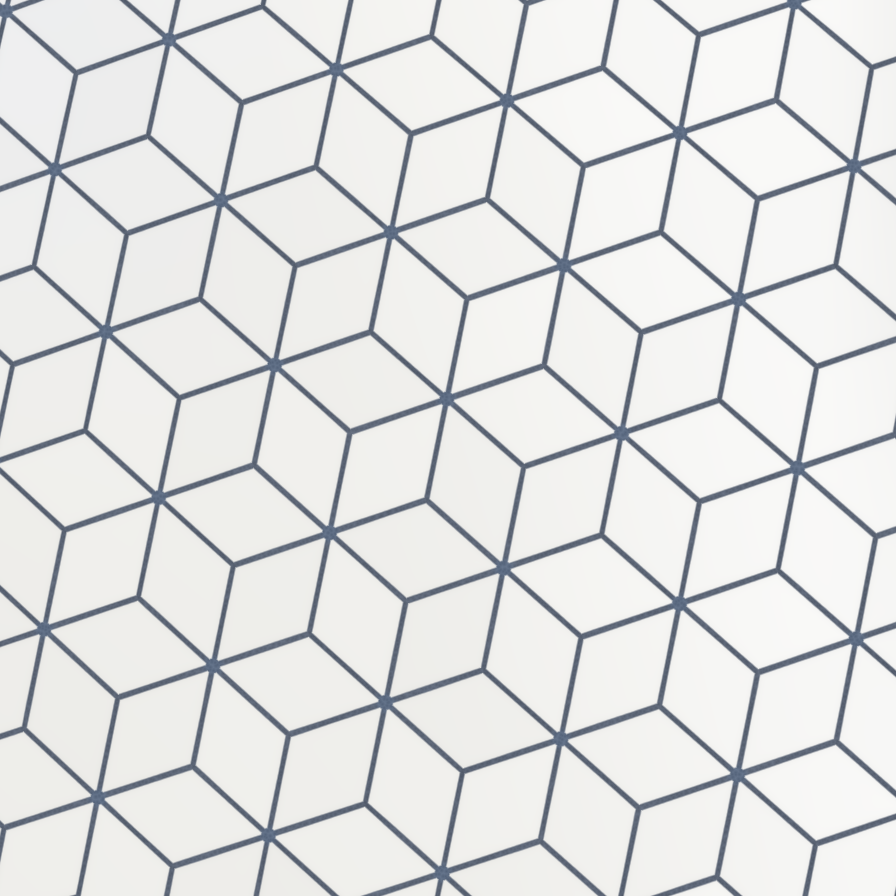
This pattern is drawn by a Shadertoy shader. Its source:

```glsl
// Glossy white rhombus tiles with slate blue grout, forming tumbling blocks seen at a slight tilt.
// A projective warp leads to a triangular lattice; grout runs from each lattice node
// to the corners of its hexagonal cell, and cellular noise roughens it.

const vec2  CENTER      = vec2(0.4987, 0.5547);   // position of the node (0, 0)
const vec2  STEP_A      = vec2(0.1938, -0.0382);  // lattice steps at the centre
const vec2  STEP_B      = vec2(0.0629, -0.1876);
const vec2  TILT        = vec2(0.0305, -0.0320);  // perspective
const float BULGE       = 0.03;                   // lens curvature
const float HALF_WIDTH  = 0.0031;                 // half the grout width
const float NODE_RADIUS = 0.0083;                 // grout pool where six tiles meet
const float SOFTNESS    = 0.0013;
const float GRAIN_SCALE = 240.0;
const float TILE_VARIATION = 0.014;
const vec3  TILE_COLOR  = vec3(0.945, 0.943, 0.930);
const vec3  SHEEN_COLOR = vec3(0.985, 0.985, 0.982);
const vec3  COOL_COLOR  = vec3(0.925, 0.930, 0.945);
const vec3  GROUT_DARK  = vec3(0.315, 0.350, 0.410);
const vec3  GROUT_LIGHT = vec3(0.435, 0.475, 0.545);
const vec3  NODE_COLOR  = vec3(0.370, 0.430, 0.520);

float hash(vec2 p) {
    vec3 q = fract(vec3(p.xyx) * 0.1031);
    q += dot(q, q.yzx + 33.33);
    return fract((q.x + q.y) * q.z);
}

// Distance to the nearest scattered point
float cellular(vec2 p) {
    vec2 cell = floor(p);
    float nearest = 2.0;
    for (int y = -1; y <= 1; y++)
    for (int x = -1; x <= 1; x++) {
        vec2 id = cell + vec2(x, y);
        vec2 point = id + vec2(hash(id), hash(id + 57.3));
        nearest = min(nearest, length(point - p));
    }
    return nearest;
}

// Lattice coordinates to a plane of regular hexagons of unit spacing
vec2 toHex(vec2 c) {
    return vec2(c.x + 0.5 * c.y, 0.8660 * c.y);
}

vec2 toLattice(vec2 p) {
    vec2 d = p - CENTER;
    d *= 1.0 + BULGE * dot(d, d);
    d /= 1.0 + dot(TILT, d);
    return inverse(mat2(STEP_A, STEP_B)) * d;
}

vec2 nearestNode(vec2 c) {
    vec2 best = floor(c);
    float bestDist = 9.0;
    for (int i = 0; i < 4; i++) {
        vec2 node = floor(c) + vec2(i & 1, i >> 1);
        float dist = length(toHex(c - node));
        if (dist < bestDist) { bestDist = dist; best = node; }
    }
    return best;
}

// Uneven light over the glossy surface
vec3 tileColor(vec2 p, vec2 id) {
    float sheen = smoothstep(0.35, 0.95, p.x + 0.25 * (p.y - 0.5));
    float cool = smoothstep(0.5, 0.0, p.x) * smoothstep(0.4, 1.0, p.y);
    vec3 col = mix(TILE_COLOR, SHEEN_COLOR, 0.75 * sheen);
    col = mix(col, COOL_COLOR, 0.6 * cool);
    col -= 0.015 * (1.0 - p.y) * (1.0 - p.x);
    col -= 0.035 * smoothstep(0.9, 1.05, p.x) * smoothstep(0.1, 0.9, p.y);
    return col + TILE_VARIATION * (hash(id + 211.0) - 0.5);
}

void mainImage(out vec4 fragColor, in vec2 fragCoord) {
    vec2 p = fragCoord / iResolution.y;
    float soft = max(SOFTNESS, 0.8 / iResolution.y);
    float spacing = length(STEP_A);

    vec2 c = toLattice(p);
    vec2 node = nearestNode(c);
    vec2 local = toHex(c - node);

    // Three grout lines cross the node; the farthest one names the tile
    float lineDist = 9.0, tileReach = -1.0, lineKind = 0.0;
    vec2 tileId = vec2(0.0);
    for (int k = 0; k < 3; k++) {
        vec2 dir = k == 0 ? vec2(1, 0) : k == 1 ? vec2(0, 1) : vec2(-1, 1);
        float along = dot(local, toHex(dir));
        if (abs(along) < lineDist) { lineDist = abs(along); lineKind = float(k); }
        if (abs(along) > tileReach) {
            tileReach = abs(along);
            tileId = 2.0 * node + sign(along) * dir;
        }
    }
    lineDist *= spacing;
    float nodeDist = length(local) * spacing;

    // Grout, slightly wider along the rising lines and uneven at its rim
    float grain = cellular(p * GRAIN_SCALE);
    float rising = lineKind == 1.0 ? 1.0 : 0.0;
    float wave = sin(p.x * 41.0 + 2.0 * sin(p.y * 29.0)) * sin(p.y * 37.0 + p.x * 11.0);
    float halfWidth = HALF_WIDTH * (0.94 + 0.12 * rising + 0.06 * wave) + 0.0003 * (grain - 0.5);
    float line = 1.0 - smoothstep(-soft, soft, lineDist - halfWidth);
    float pool = 1.0 - smoothstep(-soft, soft, nodeDist - NODE_RADIUS);

    float tone = clamp(0.30 + 0.55 * (grain - 0.45) + 0.12 * wave + 0.12 * rising, 0.0, 1.0);
    vec3 grout = mix(GROUT_DARK, GROUT_LIGHT, tone);
    vec3 poolColor = NODE_COLOR + 0.08 * (grain - 0.5);
    grout = mix(grout, poolColor, smoothstep(0.016, 0.005, nodeDist));

    // Faint shade on the rounded tile edge, then the grout on top
    vec3 col = tileColor(p, tileId);
    col -= 0.03 * exp(-max(lineDist - halfWidth, 0.0) / 0.0025);
    col = mix(col, grout, max(line, pool));
    fragColor = vec4(clamp(col, 0.0, 1.0), 1.0);
}
```
